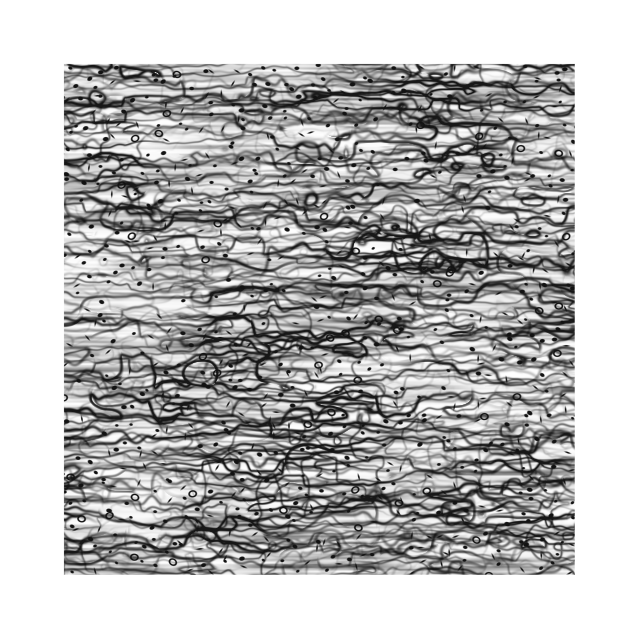
A WebGL 1 fragment shader for this texture:

```glsl
precision highp float;
uniform vec2 u_resolution;

float hash(vec2 p) {
  vec3 q = fract(vec3(p.xyx) * 0.1031);
  q += dot(q, q.yzx + 33.33);
  return fract((q.x + q.y) * q.z);
}

float noise(vec2 p) {
  vec2 i = floor(p), f = fract(p);
  f = f * f * (3.0 - 2.0 * f);
  return mix(mix(hash(i), hash(i + vec2(1.0, 0.0)), f.x),
             mix(hash(i + vec2(0.0, 1.0)), hash(i + 1.0), f.x), f.y);
}

// Rows of strands: flat plateaus joined by abrupt bends
float strandField(vec2 p, float rows, float seed) {
  float drift = noise(p * vec2(5.0, 9.0) + seed);
  float bend = smoothstep(0.38, 0.62, noise(p * vec2(20.0, 27.0) + seed * 1.7));
  float curl = noise(p * vec2(58.0, 48.0) + seed * 2.3);
  return p.y * rows + drift * rows * 0.035 + bend * 0.55 + curl * 0.32;
}

float strand(vec2 p, float rows, float seed, float width) {
  float e = 0.0005;
  float f = strandField(p, rows, seed);
  vec2 slope = vec2(strandField(p + vec2(e, 0.0), rows, seed),
                    strandField(p + vec2(0.0, e), rows, seed)) - f;
  float dist = abs(fract(f) - 0.5) / max(length(slope) / e, rows * 0.6);
  float strength = noise(vec2(p.x * 6.0 + seed, floor(f) * 7.31 + seed));
  return exp(-dist * dist / (width * width)) * smoothstep(0.2, 0.9, strength);
}

// Curly wisps that run in any direction
float wispField(vec2 p) {
  return noise(p * 26.0 + 3.0) + 0.45 * noise(p * 61.0 + 8.0);
}

float wisp(vec2 p) {
  float e = 0.0005;
  float f = wispField(p);
  vec2 slope = vec2(wispField(p + vec2(e, 0.0)), wispField(p + vec2(0.0, e))) - f;
  float dist = abs(f - 0.72) / max(length(slope) / e, 8.0);
  return exp(-dist * dist / 0.000004);
}

// Scattered grains: ovals, short strokes and a few rings
float grains(vec2 p, float px) {
  float cells = 40.0, ink = 0.0;
  vec2 home = floor(p * cells);
  for (int j = -1; j <= 1; j++) {
    for (int i = -1; i <= 1; i++) {
      vec2 id = home + vec2(float(i), float(j));
      float kind = hash(id + 91.0);
      vec2 center = (id + vec2(hash(id + 11.0), hash(id + 37.0))) / cells;
      float angle = (hash(id + 53.0) - 0.5) * (kind < 0.35 ? 3.14 : 1.2);
      vec2 d = p - center;
      d = vec2(cos(angle) * d.x + sin(angle) * d.y,
               cos(angle) * d.y - sin(angle) * d.x);
      vec2 radius = vec2(0.0033, 0.0024) * mix(0.75, 1.35, hash(id + 71.0));
      if (kind < 0.35) radius = vec2(0.0042, 0.0012);
      if (kind > 0.94) radius = vec2(0.0055, 0.0045);
      float dist = (length(d / radius) - 1.0) * radius.y;
      if (kind > 0.94) dist = abs(dist) - 0.0011;
      float present = step(hash(id + 5.0), 0.4 + 0.7 * noise(center * 9.0));
      ink = max(ink, present * (1.0 - smoothstep(-px, px, dist)));
    }
  }
  return ink;
}

void main() {
  vec2 p = gl_FragCoord.xy / u_resolution;
  float px = 0.7 / min(u_resolution.x, u_resolution.y);
  float clump = smoothstep(0.4, 0.8, noise(p * vec2(11.0, 8.0) + 4.0));
  float band = exp(-pow((p.y - 0.845) / 0.02, 2.0));

  // Pale horizontal streaks between the strands
  float streak = noise(p * vec2(4.0, 130.0)) * noise(p * vec2(7.0, 290.0) + 17.0);
  float patchy = smoothstep(0.2, 0.75, noise(p * vec2(9.0, 42.0) + 29.0));
  float light = 1.0 - streak * (0.08 + 0.5 * patchy + 0.5 * band);

  // Strands from few, broad and dark to many, thin and pale
  for (int i = 0; i < 8; i++) {
    float t = float(i) / 7.0;
    float ink = strand(p, mix(13.0, 50.0, t), 13.7 * float(i) + 2.0,
                       mix(0.0031, 0.0017, t));
    light *= 1.0 - ink * min(mix(0.88, 0.5, t) + 0.25 * clump + 0.3 * band, 0.95);
  }
  light *= 1.0 - wisp(p) * (0.12 + 0.48 * clump);

  // Grains on top, then the blank margin
  float shade = mix(max(light, 0.09), 0.07, grains(p, px));
  vec2 edge = abs(p - vec2(0.499, 0.501)) - 0.399;
  float inside = 1.0 - smoothstep(-px, px, max(edge.x, edge.y));
  gl_FragColor = vec4(vec3(mix(1.0, shade, inside)), 1.0);
}
```
